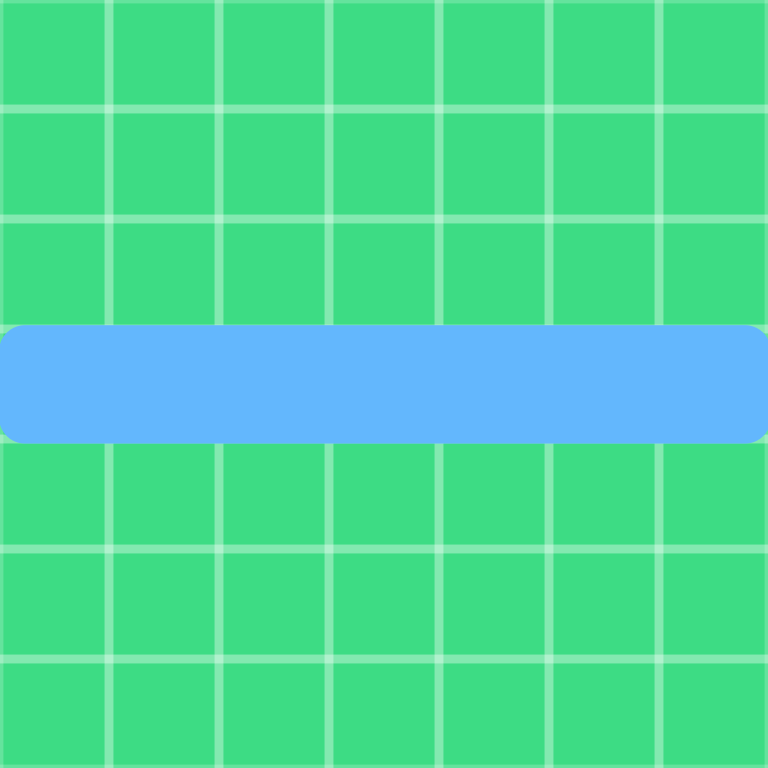
A WebGL 2 fragment shader for this background:

```glsl
#version 300 es
precision highp float;
// A green field with a pale translucent grid, crossed by a rounded blue bar.
// Grid lines are stacked veils of white: inner lines have two layers, the
// border lines one. The bar is a rounded-box distance function on top.

#define GRID_STEP 0.14323
#define LINE_HALF_WIDTH 0.00573
#define VEIL_ALPHA 0.2
#define BAR_CENTER vec2(0.5013, 0.4995)
#define BAR_HALF_SIZE vec2(0.5026, 0.0771)
#define BAR_RADIUS 0.034
#define EDGE_PIXELS 1.2

uniform vec2 u_resolution;
out vec4 fragColor;

const vec3 FIELD_GREEN = vec3(0.239, 0.863, 0.518);
const vec3 BAR_BLUE = vec3(0.388, 0.718, 0.992);

// Antialiased coverage of the inside of a signed distance
float coverage(float dist, float softness) {
    return clamp(0.5 - dist / softness, 0.0, 1.0);
}

// Share of the field colour left below the lines across one axis
float lineTransmission(float x, float softness) {
    float cell = (x - 0.5) / GRID_STEP + 0.5;
    float nearest = round(cell);
    float dist = abs(cell - nearest) * GRID_STEP - LINE_HALF_WIDTH;
    float layers = abs(nearest - 0.5) < 3.0 ? 2.0 : 1.0;
    return pow(1.0 - VEIL_ALPHA * coverage(dist, softness), layers);
}

float roundedBox(vec2 p, vec2 halfSize, float radius) {
    vec2 q = abs(p) - halfSize + radius;
    return length(max(q, 0.0)) + min(max(q.x, q.y), 0.0) - radius;
}

void main() {
    vec2 uv = gl_FragCoord.xy / u_resolution;
    float pixel = 1.0 / min(u_resolution.x, u_resolution.y);
    float softness = EDGE_PIXELS * pixel;

    // Grid: veils multiply, so crossings become brighter
    float transmission = lineTransmission(uv.x, softness)
                       * lineTransmission(uv.y, softness);
    vec3 color = mix(vec3(1.0), FIELD_GREEN, transmission);

    // Bar
    float bar = roundedBox(uv - BAR_CENTER, BAR_HALF_SIZE, BAR_RADIUS);
    color = mix(color, BAR_BLUE, coverage(bar, pixel));

    fragColor = vec4(color, 1.0);
}
```
